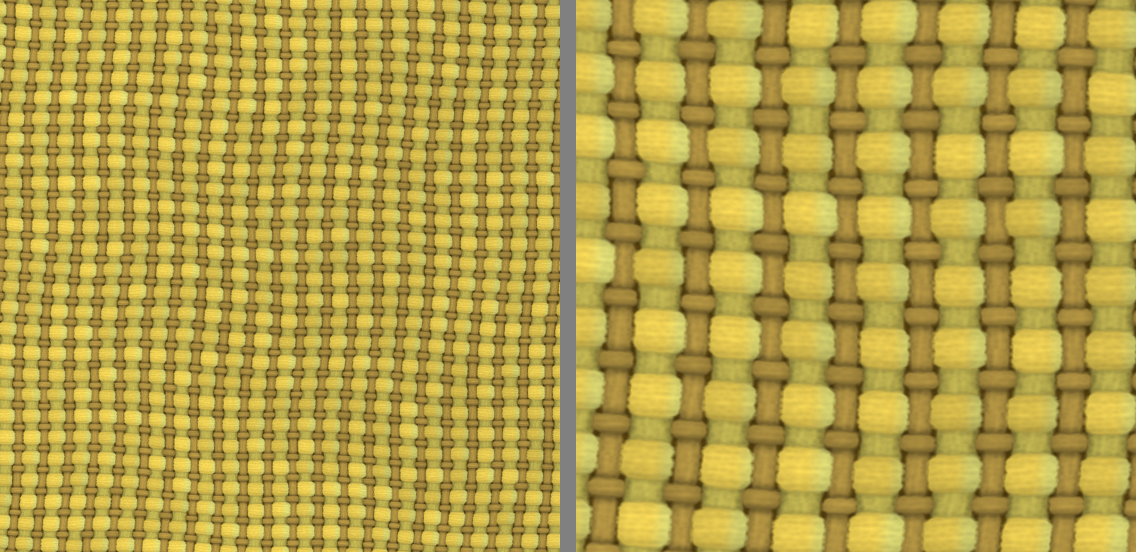
Left, the full canvas; right, a detail of the centre.
This texture is drawn by a Shadertoy shader. Its source:

```glsl
// Coarse plain-weave cloth: plump yellow weft over olive warp, thin brown yarn between.
const vec2 REPEATS = vec2(22.2, 26.0);     // repeats across and down
const vec2 ANCHOR = vec2(0.362, 0.601);    // centre of one brown knot on the canvas
const float TILT = 0.040;                  // clockwise turn of the cloth, radians
const float WARP_BROWN = 0.165;            // half widths, in repeats
const float WARP_OLIVE = 0.275;
const vec2 BUMP_SIZE = vec2(0.345, 0.315);
const vec2 KNOT_SIZE = vec2(0.235, 0.135);
const float BEND = 0.07;                   // wander of the yarns
const float WEAR = 0.10;                   // brightness change between repeats
const vec3 HOLE = vec3(0.35, 0.26, 0.05);
const vec3 BROWN = vec3(0.70, 0.58, 0.26);
const vec3 OLIVE = vec3(0.76, 0.71, 0.32);
const vec3 YELLOW = vec3(0.88, 0.77, 0.31);
const vec3 PALE = vec3(0.83, 0.82, 0.44);

vec2 hash2(vec2 p) {
    vec3 a = fract(p.xyx * vec3(0.1031, 0.1030, 0.0973));
    a += dot(a, a.yzx + 33.33);
    return fract((a.xx + a.yz) * a.zy);
}

// Distance to the nearest scattered point.
float cellular(vec2 p) {
    vec2 cell = floor(p);
    float nearest = 2.0;
    for (int y = -1; y <= 1; y++)
        for (int x = -1; x <= 1; x++) {
            vec2 c = cell + vec2(x, y);
            nearest = min(nearest, length(c + hash2(c) - p));
        }
    return nearest;
}

float roundBox(vec2 p, vec2 halfSize, float radius) {
    vec2 d = abs(p) - halfSize + radius;
    return length(max(d, 0.0)) + min(max(d.x, d.y), 0.0) - radius;
}

float cover(float dist, float soft) {
    return 1.0 - smoothstep(-soft, soft, dist);
}

// Darkens a yarn towards its edges; t runs from -1 to 1 across it.
float roundness(float t, float depth) {
    return 1.0 - depth * min(t * t, 1.5);
}

// Fine strands: u runs across the yarn, v along it.
float strands(float u, float v, float seed) {
    return sin(u * 43.0 + sin(v * 5.0 + seed) * 1.5 + seed)
         + 0.6 * sin(u * 71.0 - v * 4.0 + seed * 2.3);
}

void mainImage(out vec4 fragColor, in vec2 fragCoord) {
    // Canvas to tilted, gently bent weave coordinates
    vec2 aspect = vec2(iResolution.x / iResolution.y, 1.0);
    vec2 uv = fragCoord / iResolution.xy;
    vec2 d = (uv - ANCHOR) * aspect;
    float c = cos(TILT), s = sin(TILT);
    vec2 q = vec2(c * d.x - s * d.y, s * d.x + c * d.y) * REPEATS / aspect;
    q += BEND * vec2(sin(q.y * 0.61 + 1.3 * sin(q.x * 0.37)),
                     sin(q.x * 0.73 + 1.1 * sin(q.y * 0.43)));
    float soft = max(0.035, 0.9 * REPEATS.y / iResolution.y);

    // Local frames of the bump and of the knot, with random variation
    vec2 bumpId = floor(q), knotId = floor(q + 0.5);
    vec2 bumpRnd = hash2(bumpId + 71.0), knotRnd = hash2(knotId + 137.0);
    vec2 bump = q - bumpId - 0.5 - (bumpRnd - 0.5) * vec2(0.05, 0.07);
    vec2 knot = q - knotId - (knotRnd - 0.5) * 0.05;
    float fuzz = cellular(q * vec2(9.0, 11.0)) - 0.5;
    float edge = fuzz * 0.035;

    // Vertical yarns; each dips where a weft yarn crosses above it
    vec3 color = HOLE;
    float oliveX = q.x - bumpId.x - 0.5;
    float oliveShade = roundness(oliveX / WARP_OLIVE, 0.17)
                     + 0.018 * strands(oliveX, q.y, bumpRnd.x * 6.0);
    color = mix(color, OLIVE * oliveShade, cover(abs(oliveX) - WARP_OLIVE + edge, soft));

    float brownX = q.x - knotId.x;
    float dip = smoothstep(0.34, 0.10, abs(knot.y));
    float brownShade = roundness(brownX / WARP_BROWN, 0.16) * (1.02 - 0.22 * dip)
                     + 0.02 * strands(brownX, q.y, knotRnd.x * 6.0);
    float brownWidth = WARP_BROWN - 0.025 * dip;
    color = mix(color, BROWN * brownShade, cover(abs(brownX) - brownWidth + edge, soft));

    // Thick yellow weft: contact shadow, then a plump bump paler on the right
    vec2 bumpSize = BUMP_SIZE + (bumpRnd.yx - 0.5) * vec2(0.04, 0.06);
    float bumpDist = roundBox(bump, bumpSize, 0.16) + edge;
    color *= 1.0 - 0.15 * cover(bumpDist - 0.04, 0.07);
    float sheen = smoothstep(0.02, 0.30, bump.x + 0.12 * (bumpRnd.y - 0.5));
    vec3 bumpColor = mix(YELLOW, PALE, sheen);
    float bumpShade = 1.04 * roundness((bump.y - 0.05) / bumpSize.y, 0.13)
                    * roundness(bump.x / bumpSize.x, 0.06)
                    + 0.018 * strands(bump.y, bump.x, bumpRnd.y * 6.0);
    bumpShade *= 1.0 + WEAR * (bumpRnd.x - 0.5);
    color = mix(color, bumpColor * bumpShade, cover(bumpDist, soft));

    // Thin brown weft: a small knot over the brown warp
    float knotDist = roundBox(knot, KNOT_SIZE + (knotRnd.y - 0.5) * 0.03, 0.09) + edge;
    color *= 1.0 - 0.22 * cover(knotDist - 0.05, 0.07);
    float knotShade = roundness((knot.y - 0.03) / KNOT_SIZE.y, 0.17)
                    * roundness(knot.x / KNOT_SIZE.x, 0.12)
                    + 0.02 * strands(knot.y, knot.x, knotRnd.y * 6.0);
    knotShade *= 1.0 + WEAR * (knotRnd.x - 0.5);
    color = mix(color, BROWN * knotShade, cover(knotDist, soft));

    // Lint and slow changes of light
    color *= 1.0 + 0.07 * fuzz + 0.025 * sin(uv.x * 4.0 + 2.0 * sin(uv.y * 3.0));
    fragColor = vec4(clamp(color, 0.0, 1.0), 1.0);
}
```
